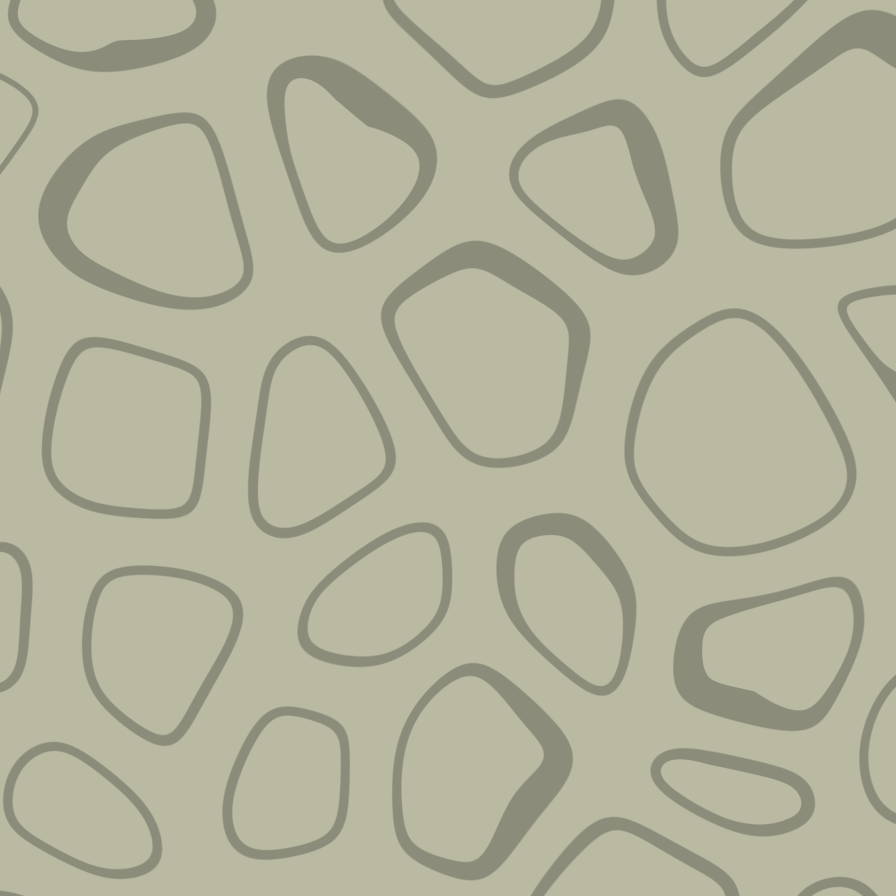
Reproduce this pattern procedurally as a WebGL 1 fragment shader.

```glsl
precision highp float;
// Hand-drawn pebble outlines scattered over a flat olive-grey ground.
// A weighted cellular diagram gives every pebble its own room; a smooth minimum
// of the cell's border distances rounds it, and the stroke swells on one side.

uniform vec2 u_resolution;

const vec3 GROUND = vec3(0.73, 0.73, 0.64);
const vec3 STROKE = vec3(0.55, 0.55, 0.48);
const float CELLS = 4.4;       // cells across the canvas
const float JITTER = 0.6;      // scatter of the sites, in cells
const float SIZE_SPREAD = 0.45; // difference between large and small pebbles
const float ROUNDING = 0.078;  // softness of the corners, in cells

float hash(vec2 id, float seed) {
  return fract(sin(dot(id, vec2(127.1, 311.7)) + seed * 74.7) * 4375.85);
}

// Scattered site of a cell, with alternate rows shifted by half a cell
vec2 sitePoint(vec2 id) {
  vec2 jitter = vec2(hash(id, 1.0), hash(id, 2.0)) - 0.5;
  return id + 0.5 + JITTER * jitter + vec2(0.5 * mod(id.y, 2.0), 0.0);
}

float siteWeight(vec2 id) {
  return SIZE_SPREAD * hash(id, 3.0);
}

// Layered sines that make the outlines uneven
vec2 wobble(vec2 p) {
  vec2 broad = sin(p.yx * vec2(2.3, 2.7) + vec2(0.4, 1.9));
  vec2 fine = sin(p.yx * vec2(6.1, 5.3) + p * 2.1 + vec2(2.6, 0.7));
  return 0.06 * broad + 0.016 * fine;
}

// Cell whose weighted site is closest to p
vec2 owningCell(vec2 p) {
  vec2 base = floor(p);
  vec2 owner = base;
  float nearest = 100.0;
  for (int y = -2; y <= 2; y++) {
    for (int x = -2; x <= 2; x++) {
      vec2 id = base + vec2(float(x), float(y));
      vec2 toSite = sitePoint(id) - p;
      float power = dot(toSite, toSite) - siteWeight(id);
      if (power < nearest) {
        nearest = power;
        owner = id;
      }
    }
  }
  return owner;
}

// x: rounded distance from p to the border of the cell, y: its slope
vec2 borderField(vec2 p, vec2 id) {
  vec2 site = sitePoint(id);
  float weight = siteWeight(id);
  float total = 0.0;
  vec2 slope = vec2(0.0);
  for (int y = -2; y <= 2; y++) {
    for (int x = -2; x <= 2; x++) {
      if (x == 0 && y == 0) continue;
      vec2 other = id + vec2(float(x), float(y));
      vec2 across = sitePoint(other) - site;
      float span = length(across);
      vec2 normal = across / span;
      float edge = 0.5 * (span + (weight - siteWeight(other)) / span);
      float share = exp((dot(p - site, normal) - edge) / ROUNDING);
      total += share;
      slope += share * normal;
    }
  }
  return vec2(-ROUNDING * log(total), length(slope) / total);
}

// Stroke width that swells towards one random side of the pebble
float strokeWidth(vec2 fromSite, vec2 id) {
  float angle = 6.2832 * hash(id, 4.0);
  vec2 heavySide = vec2(cos(angle), sin(angle));
  float facing = 0.5 + 0.5 * dot(fromSite / (length(fromSite) + 0.001), heavySide);
  float swell = hash(id, 5.0);
  return 0.047 + 0.16 * swell * swell * facing * facing;
}

// Coverage of the pebble outline at p, softened over one pixel
float pebbleOutline(vec2 p, float pixel) {
  vec2 id = owningCell(p);
  vec2 site = sitePoint(id);
  float inset = 0.07 + 0.07 * hash(id, 6.0);
  float room = borderField(site, id).x - inset;
  vec2 field = borderField(p, id);
  float depth = (field.x - inset) / max(field.y, 0.4);
  float width = min(strokeWidth(p - site, id), max(0.7 * room, 0.03));
  float body = smoothstep(-pixel, pixel, depth);
  float hollow = smoothstep(-pixel, pixel, depth - width);
  return body - hollow;
}

void main() {
  float side = min(u_resolution.x, u_resolution.y);
  vec2 p = CELLS * gl_FragCoord.xy / side + 8.0;
  float outline = pebbleOutline(p + wobble(p), CELLS / side);
  gl_FragColor = vec4(mix(GROUND, STROKE, outline), 1.0);
}
```
